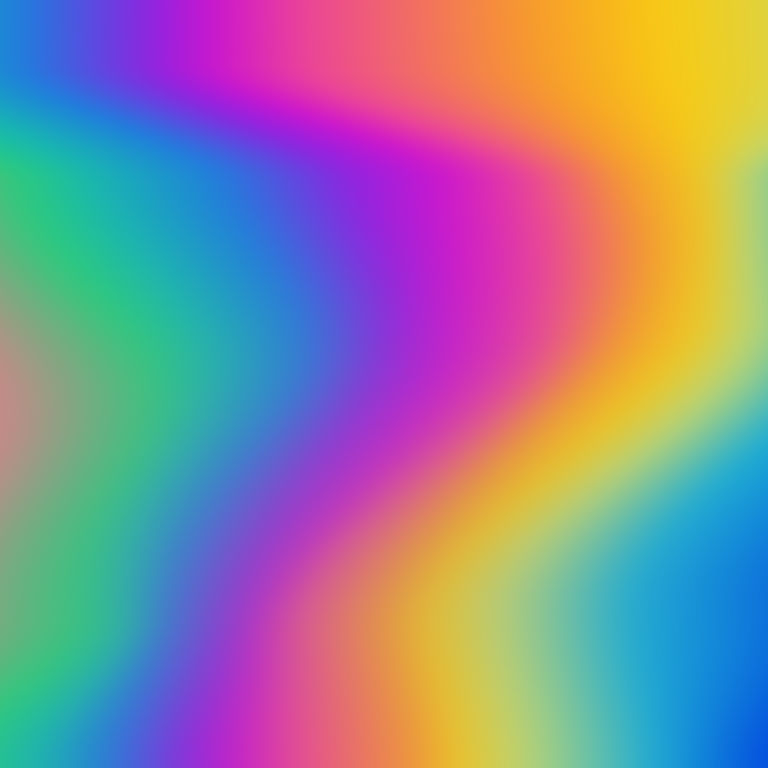
Give the GLSL for this background, as a WebGL 2 fragment shader.

```glsl
#version 300 es
precision highp float;

uniform vec2 u_resolution;
out vec4 fragColor;

const int BANDS = 12;

// Band colours, ordered from left to right
const vec3 BAND_COLOR[BANDS] = vec3[BANDS](
    vec3(0.83, 0.52, 0.53),  // dusty rose
    vec3(0.14, 0.82, 0.46),  // green
    vec3(0.08, 0.73, 0.69),  // teal
    vec3(0.10, 0.49, 0.88),  // blue
    vec3(0.56, 0.12, 0.89),  // violet
    vec3(0.82, 0.06, 0.82),  // magenta
    vec3(0.93, 0.26, 0.60),  // pink
    vec3(0.97, 0.61, 0.16),  // orange
    vec3(0.98, 0.80, 0.06),  // yellow
    vec3(0.76, 0.86, 0.45),  // pale lime
    vec3(0.08, 0.69, 0.85),  // cyan
    vec3(0.00, 0.28, 0.88)); // deep blue

// Position of each band at the top, then its sideways shifts further down
const float TOP[BANDS] = float[BANDS](
    -0.55, -0.36, -0.13, 0.03, 0.195, 0.28, 0.39, 0.69, 0.86, 1.17, 1.35, 1.60);
const float SHELF[BANDS] = float[BANDS](
    0.38, 0.36, 0.22, 0.23, 0.23, 0.29, 0.27, 0.05, 0.01, -0.18, -0.22, -0.10);
const float BULGE[BANDS] = float[BANDS](
    0.17, 0.20, 0.18, 0.13, 0.08, 0.02, 0.05, 0.10, 0.05, -0.02, -0.02, 0.0);
const float FALL[BANDS] = float[BANDS](
    0.02, 0.10, 0.08, -0.06, -0.13, -0.23, -0.28, -0.23, -0.31, -0.34, -0.31, -0.38);
const float FOOT[BANDS] = float[BANDS](
    -0.15, -0.15, -0.12, -0.06, -0.05, -0.03, 0.0, 0.04, 0.03, 0.03, 0.03, -0.12);

const float BULGE_WIDTH = 0.18;
const float BLEND_SOFTNESS = 0.035;

// Muted veil over the lower middle
const vec2 HAZE_CENTER = vec2(0.40, 0.31);
const vec2 HAZE_SIZE = vec2(0.42, 0.28);
const vec3 HAZE_COLOR = vec3(0.60, 0.57, 0.58);
const float HAZE_AMOUNT = 0.24;

// Horizontal position of a band's centre line at a given depth from the top
float bandCenter(int i, float depth) {
    float order = float(i);
    float bulgeOffset = (depth - 0.54 + 0.03 * order) / BULGE_WIDTH;
    float fallStart = 0.5 - 0.011 * order;
    return TOP[i]
        + SHELF[i] * smoothstep(0.08, 0.24, depth)
        + BULGE[i] * exp(-bulgeOffset * bulgeOffset)
        + FALL[i] * smoothstep(fallStart, fallStart + 0.4, depth)
        + FOOT[i] * smoothstep(0.8, 1.0, depth);
}

// Smooth version of max(x, 0)
float softPositive(float x) {
    return 0.5 * (x + sqrt(x * x + BLEND_SOFTNESS * BLEND_SOFTNESS));
}

// Linear ramp from 0 at a to 1 at b, with rounded corners
float softRamp(float a, float b, float x) {
    return (softPositive(x - a) - softPositive(x - b)) / max(b - a, 0.01);
}

void main() {
    vec2 uv = gl_FragCoord.xy / u_resolution;
    float depth = 1.0 - uv.y;

    // Blend from each band into the next
    vec3 color = BAND_COLOR[0];
    float left = bandCenter(0, depth);
    for (int i = 1; i < BANDS; i++) {
        float right = bandCenter(i, depth);
        color += (BAND_COLOR[i] - BAND_COLOR[i - 1]) * softRamp(left, right, uv.x);
        left = right;
    }

    // Soften the saturation inside the veil
    vec2 haze = (uv - HAZE_CENTER) / HAZE_SIZE;
    color = mix(color, HAZE_COLOR, HAZE_AMOUNT * exp(-dot(haze, haze)));

    fragColor = vec4(clamp(color, 0.0, 1.0), 1.0);
}
```
